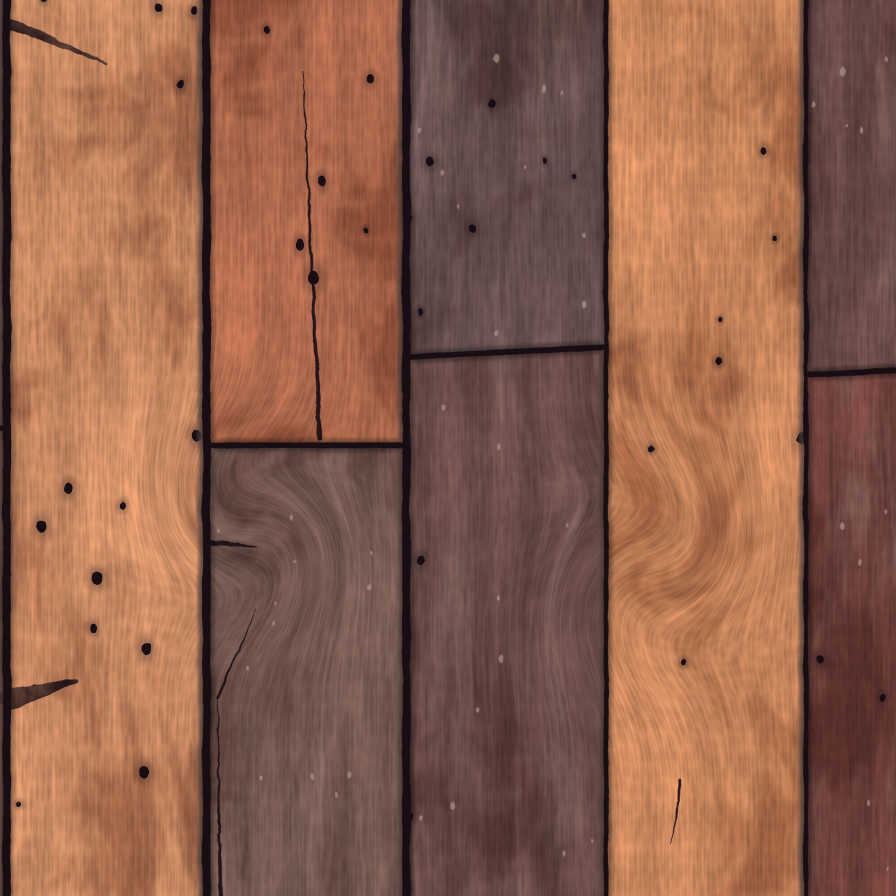
A WebGL 2 fragment shader for this texture:

```glsl
#version 300 es
precision highp float;
// Weathered timber wall: upright boards in five columns, some cut by a butt joint.
// Layered sines give stains and grain; cellular noise gives fibres, nail holes and
// flecks; tapered segments give cracks. Dark gaps come from distances to the edges.
uniform vec2 u_resolution;
out vec4 fragColor;

const float PITCH = 0.223;      // column width
const float FIRST_GAP = 0.0075; // x of the leftmost gap
const vec3 INK = vec3(0.09, 0.05, 0.075);
const vec3 WEATHERED = vec3(0.53, 0.42, 0.39);

// Per column, starting with the sliver left of the first gap
const vec3 UPPER[6] = vec3[6](
  vec3(0.37, 0.26, 0.25), vec3(0.79, 0.54, 0.39), vec3(0.68, 0.41, 0.30),
  vec3(0.39, 0.30, 0.30), vec3(0.78, 0.52, 0.36), vec3(0.40, 0.28, 0.27));
const vec3 LOWER[6] = vec3[6](
  vec3(0.50, 0.30, 0.26), vec3(0.79, 0.54, 0.39), vec3(0.45, 0.34, 0.31),
  vec3(0.41, 0.29, 0.28), vec3(0.78, 0.52, 0.36), vec3(0.43, 0.25, 0.23));
const float JOINT[6] = float[6](0.522, -1.0, 0.503, 0.607, -1.0, 0.587);
const vec2 HOLES[6] = vec2[6]( // hole density above and below the joint
  vec2(0.0), vec2(0.24), vec2(0.36, 0.02), vec2(0.15, 0.06), vec2(0.12), vec2(0.0, 0.05));

vec2 hash2(vec2 p) {
  return fract(sin(vec2(dot(p, vec2(127.1, 311.7)), dot(p, vec2(269.5, 183.3)))) * 43758.5);
}

// Nearest feature point: x = distance, y = random value of its cell
vec2 cellular(vec2 p) {
  vec2 cell = floor(p), best = vec2(9.0, 0.0);
  for (int j = -1; j <= 1; j++)
    for (int i = -1; i <= 1; i++) {
      vec2 id = cell + vec2(i, j);
      float d = length(id + 0.15 + 0.7 * hash2(id) - p);
      if (d < best.x) best = vec2(d, hash2(id + 57.0).x);
    }
  return best;
}

// Turned and warped sine layers, about -1 to 1
float waves(vec2 p) {
  float sum = 0.0, amp = 0.6;
  for (int i = 0; i < 5; i++) {
    sum += amp * sin(p.x) * cos(p.y);
    p = mat2(0.8, 0.6, -0.6, 0.8) * p * 1.8 + 1.7;
    p += 0.6 * sin(p.yx * 1.1);
    amp *= 0.65;
  }
  return sum;
}

// Swirl the grain around a knot
vec2 knot(vec2 p, vec2 centre, float radius, float turn) {
  vec2 q = p - centre;
  float a = turn * exp(-dot(q, q) / (radius * radius));
  return centre + mat2(cos(a), sin(a), -sin(a), cos(a)) * q;
}

// Coverage of a tapered crack from a to b
float crack(vec2 p, vec2 a, vec2 b, float width, float px) {
  vec2 ab = b - a;
  float h = clamp(dot(p - a, ab) / dot(ab, ab), 0.0, 1.0);
  float w = width * (1.0 - 0.8 * h);
  return 1.0 - smoothstep(w - px, w + px, length(p - a - ab * h));
}

// Rare round spots: x = core coverage, y = soft halo
vec2 spots(vec2 p, float scale, float density, float radius, float px) {
  vec2 c = cellular(p * scale);
  float r = radius * (0.45 + 0.75 * fract(c.y * 37.0)), d = c.x / scale;
  vec2 cover = vec2(1.0 - smoothstep(r - px, r + px, d), 1.0 - smoothstep(r, r * 3.0, d));
  return cover * step(c.y, density);
}

// Stain, streak and fibre of one board
vec3 wood(vec2 p, vec3 tone, float seed, float dark) {
  float stain = waves(p * vec2(17.0, 9.0) + seed);
  float streak = waves(p * vec2(110.0, 7.0) + seed * 3.0);
  float fibre = cellular(p * vec2(250.0, 17.0) + seed).x - 0.45;
  float pore = cellular(p * vec2(130.0, 55.0) + seed).x - 0.45;
  vec3 c = mix(tone, tone * vec3(0.78, 0.71, 0.69), 0.9 * smoothstep(0.0, 0.8, stain));
  c = mix(c, tone * 1.1, smoothstep(0.1, 0.9, -stain));
  float worn = smoothstep(0.0, 1.0, waves(p * vec2(45.0, 8.0) - seed));
  c = mix(c, WEATHERED, dark * 0.5 * worn);
  return c * (1.0 + mix(0.07, 0.13, dark) * streak + 0.2 * fibre + 0.13 * pore);
}

void main() {
  vec2 uv = gl_FragCoord.xy / u_resolution;
  float px = 0.8 / min(u_resolution.x, u_resolution.y);
  float rough = waves(uv * 65.0);

  // Board layout
  float s = (uv.x + 0.001 * waves(uv.yy * 24.0) - FIRST_GAP) / PITCH;
  float column = floor(s), across = s - column;
  int k = int(clamp(column + 1.0, 0.0, 5.0));
  float jointY = JOINT[k] + 0.011 * (across - 0.5) * step(2.0, column) + 0.0006 * rough;
  bool upper = uv.y > jointY;
  vec3 tone = upper ? UPPER[k] : LOWER[k];
  float density = upper ? HOLES[k].x : HOLES[k].y;
  float dark = 1.0 - smoothstep(0.48, 0.62, tone.r);
  float seed = column * 7.3 + (upper ? 2.1 : 0.0);

  // Grain
  vec2 grain = knot(uv, vec2(0.73, 0.36), 0.10, 1.3);
  grain = knot(grain, vec2(0.28, 0.41), 0.09, -1.5);
  vec3 color = wood(grain, tone, seed, dark);

  // Nail holes and pale flecks
  vec2 bent = uv + 0.0018 * vec2(rough, waves(uv.yx * 80.0));
  vec2 hole = spots(bent * vec2(1.0, 0.8), 16.0, density, 0.0054, px);
  color = mix(color, INK, max(hole.x, 0.22 * hole.y));
  float fleck = spots(bent * vec2(1.0, 0.6), 42.0, 0.07 * dark, 0.0026, px).x;
  color = mix(color, vec3(0.70, 0.60, 0.56), 0.65 * fleck);

  // Cracks and gouges
  float split = crack(bent, vec2(0.357, 0.51), vec2(0.338, 0.92), 0.0026, px);
  split = max(split, crack(bent, vec2(0.246, 0.0), vec2(0.243, 0.22), 0.0022, px));
  split = max(split, crack(bent, vec2(0.243, 0.22), vec2(0.285, 0.32), 0.0017, px));
  split = max(split, crack(bent, vec2(0.759, 0.13), vec2(0.750, 0.06), 0.0018, px));
  split = max(split, crack(bent, vec2(0.235, 0.395), vec2(0.285, 0.39), 0.0035, px));
  float gouge = crack(bent, vec2(0.012, 0.22), vec2(0.085, 0.24), 0.012, px);
  gouge = max(gouge, crack(bent, vec2(0.012, 0.973), vec2(0.118, 0.93), 0.006, px));
  color = mix(color, INK, max(0.9 * split, gouge * (0.72 + 0.2 * rough)));

  // Greyed edges, then gaps
  float gapHalf = mix(0.0045, 0.0026, step(2.5, floor(s + 0.5)));
  float side = min(across, 1.0 - across) * PITCH - gapHalf + 0.0007 * rough;
  float edge = min(side, abs(uv.y - jointY) - 0.0032);
  float bevel = (1.0 - smoothstep(0.002, 0.009, side)) * step(0.5, across);
  color = mix(color, WEATHERED * 0.85, 0.6 * bevel);
  color *= mix(0.68, 1.0, smoothstep(0.0, 0.008, edge));
  color = mix(INK, color, smoothstep(-px, px, edge));
  fragColor = vec4(color, 1.0);
}
```
